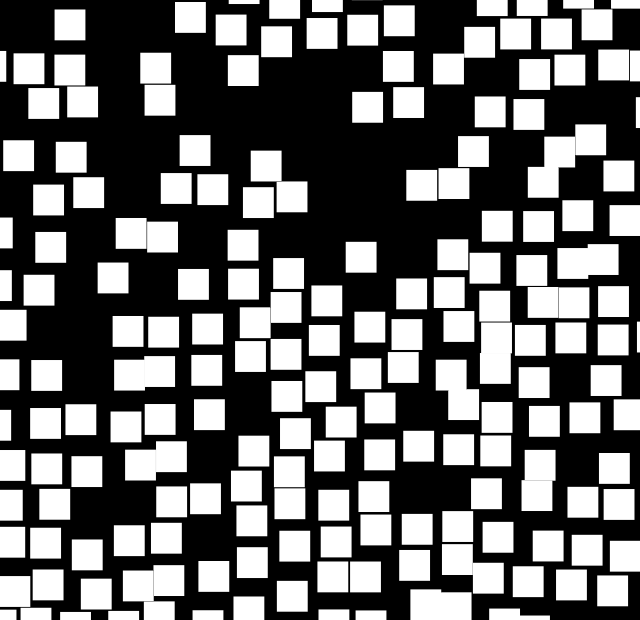
Give the GLSL for this pattern, as a Shadertoy shader.

```glsl
// Scattered white squares on black: a jittered grid whose rows slide and sway.
// A density field thins the squares towards the top and opens bare patches;
// where two squares would collide, the one of lower rank is dropped.

const vec3 PAPER = vec3(0.0);
const vec3 SQUARE = vec3(1.0);
const float CELL = 0.064;        // grid spacing, in canvas widths
const float HALF_SIDE = 0.0241;  // half the side of a square, in canvas widths
const float JITTER = 0.38;       // full range of the random offset, in cells
const float CLEARANCE = 0.71;    // least distance of centres, in cells

vec2 hash2(vec2 p) {
    vec3 q = fract(p.xyx * vec3(0.1031, 0.1030, 0.0973));
    q += dot(q, q.yzx + 33.33);
    return fract((q.xx + q.yz) * q.zy);
}

float gradientDot(vec2 corner, vec2 offset) {
    float angle = 6.2832 * hash2(corner + 19.0).x;
    return dot(vec2(cos(angle), sin(angle)), offset);
}

// Gradient noise, roughly -0.7 to 0.7
float gradientNoise(vec2 p) {
    vec2 i = floor(p), f = p - i;
    vec2 u = f * f * f * (f * (f * 6.0 - 15.0) + 10.0);
    vec2 e = vec2(1.0, 0.0);
    float low = mix(gradientDot(i, f), gradientDot(i + e.xy, f - e.xy), u.x);
    float high = mix(gradientDot(i + e.yx, f - e.yx), gradientDot(i + e.xx, f - e.xx), u.x);
    return mix(low, high, u.y);
}

// Sideways slide of a whole row, in cells
float rowSlide(float row) {
    return hash2(vec2(row, 47.0)).x - 0.5;
}

// Vertical bend of the rows, in cells
float rowSway(vec2 p) {
    return 1.4 * gradientNoise(p * vec2(0.2, 0.06) + 5.3);
}

// Centre of the square belonging to a grid cell, in cells
vec2 squareCentre(vec2 id) {
    vec2 c = id + 0.5 + JITTER * (hash2(id + 11.0) - 0.5);
    c.x += rowSlide(id.y);
    c.y += rowSway(c);
    return c;
}

// Chance that a square stands at a point of the canvas
float density(vec2 p) {
    vec2 gap = (p - vec2(0.54, 0.66)) / vec2(0.08, 0.16);
    float base = mix(1.07, 0.57, p.y) + 0.5 * gradientNoise(p * 3.7 + 2.6);
    return base - 1.2 * exp(-dot(gap, gap));
}

bool isWanted(vec2 id, vec2 centre) {
    return hash2(id + 71.0).x < density(centre * CELL);
}

// True if a wanted neighbour of higher rank stands too near
bool isCrowded(vec2 id, vec2 centre) {
    float rank = hash2(id + 71.0).y;
    for (int y = -1; y <= 1; y++)
    for (int x = -2; x <= 2; x++) {
        vec2 other = id + vec2(x, y);
        if (hash2(other + 71.0).y <= rank) continue;
        vec2 otherCentre = squareCentre(other);
        vec2 d = abs(otherCentre - centre);
        if (max(d.x, d.y) < CLEARANCE && isWanted(other, otherCentre)) return true;
    }
    return false;
}

// Coverage of a pixel by an upright square
float squareCoverage(vec2 offset, float halfSide, float pixel) {
    vec2 inside = clamp((halfSide - abs(offset)) / pixel + 0.5, 0.0, 1.0);
    return inside.x * inside.y;
}

// Union of the squares near a point of the canvas
float scatteredSquares(vec2 p, float pixel) {
    vec2 g = p / CELL;
    float row = floor(g.y - rowSway(g));
    float cover = 0.0;
    for (int y = -1; y <= 1; y++) {
        float r = row + float(y);
        float column = floor(g.x - rowSlide(r));
        for (int x = -1; x <= 1; x++) {
            vec2 id = vec2(column + float(x), r);
            vec2 centre = squareCentre(id);
            float c = squareCoverage(p - centre * CELL, HALF_SIDE, pixel);
            if (c > cover && isWanted(id, centre) && !isCrowded(id, centre)) cover = c;
        }
    }
    return cover;
}

void mainImage(out vec4 fragColor, in vec2 fragCoord) {
    float pixel = 1.0 / iResolution.x;
    float cover = scatteredSquares(fragCoord * pixel, pixel);
    fragColor = vec4(mix(PAPER, SQUARE, cover), 1.0);
}
```
